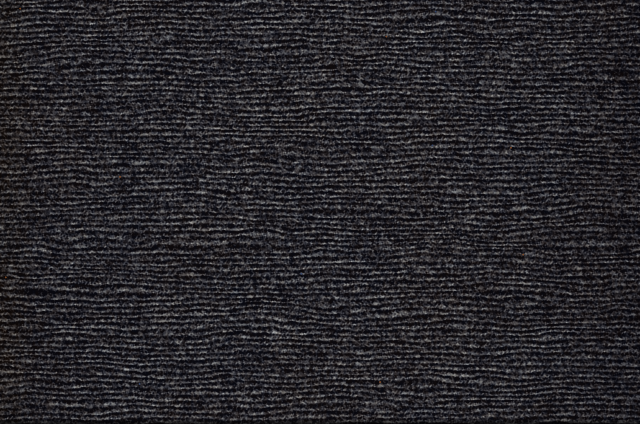
A Shadertoy shader for this texture:

```glsl
// Dark ribbed book cloth: fine horizontal ridges that wander, pinch and fork.
// A sine across the height is warped by stretched value noise, then beaded by
// thread grain; the summed relief is mapped to blue-black greys.

float hash(vec2 cell) {
    uvec2 q = uvec2(ivec2(cell)) * uvec2(1597334673u, 3812015801u);
    uint n = (q.x ^ q.y) * 1597334673u;
    n = (n ^ (n >> 15)) * 2246822519u;
    n ^= n >> 13;
    return float(n >> 8) / 16777216.0;
}

// Smooth value noise in -1..1
float noise(vec2 p) {
    vec2 i = floor(p), f = fract(p);
    f = f * f * (3.0 - 2.0 * f);
    float low = mix(hash(i), hash(i + vec2(1, 0)), f.x);
    float high = mix(hash(i + vec2(0, 1)), hash(i + vec2(1, 1)), f.x);
    return 2.0 * mix(low, high, f.y) - 1.0;
}

// Ridge profile: lit upper flank, narrow shadowed groove
float ridges(vec2 p) {
    float warp = 0.5 * noise(p * vec2(5.0, 15.0) + 31.0)
               + 0.36 * noise(p * vec2(13.0, 37.0) + 77.0)
               + 0.13 * noise(p * vec2(45.0, 75.0) + 140.0);
    float phase = 6.28318 * (p.y * 71.0 + warp);
    float strength = 1.02 + 0.4 * noise(p * vec2(13.0, 66.0) + 210.0);
    return strength * sin(phase + 0.35 * sin(phase));
}

// Short threads along the ridges and fine grain, turned off the pixel axes
float fibres(vec2 p) {
    vec2 tilted = mat2(0.83, 0.56, -0.56, 0.83) * p + 4.0;
    float streaks = 0.4 * noise(p * vec2(38.0, 170.0) + 400.0);
    float threads = 0.75 * noise(p * vec2(165.0, 235.0) + 900.0);
    float grain = 1.3 * noise(tilted * 285.0 + 1500.0);
    return streaks + threads + grain;
}

// Rare coloured lint: a small soft dot in a few cells of a grid
vec3 addLint(vec3 color, vec2 p) {
    vec2 cell = floor(p * 16.0);
    vec2 center = 0.2 + 0.6 * vec2(hash(cell + 51.0), hash(cell + 93.0));
    float dist = length(fract(p * 16.0) - center);
    float present = step(0.975, hash(cell + 700.0));
    vec3 lint = mix(vec3(0.55, 0.32, 0.16), vec3(0.24, 0.32, 0.48),
                    step(0.7, hash(cell + 820.0)));
    return mix(color, lint, 0.8 * present * (1.0 - smoothstep(0.015, 0.055, dist)));
}

void mainImage(out vec4 fragColor, in vec2 fragCoord) {
    vec2 p = fragCoord / iResolution.y;
    vec2 uv = fragCoord / iResolution.xy;

    // Relief to brightness: bright crests stretched, soft floor in the grooves
    float relief = ridges(p) + fibres(p);
    float light = 0.142 + 0.112 * relief + 0.014 * relief * relief;
    light = 0.5 * (light + 0.035 + sqrt((light - 0.035) * (light - 0.035) + 0.0006));

    // Broad uneven lighting, dimmer toward the sides
    light *= 1.02 - 0.2 * pow(abs(uv.x - 0.47) * 2.0, 3.0);
    light *= 0.98 + 0.04 * uv.y;

    // Blue-violet shadows fading to neutral highlights
    vec3 color = vec3(light) + vec3(0.002, -0.005, 0.013) * (1.0 - smoothstep(0.2, 0.45, light));

    // Thread tints between blue and brown, and a warm worn left edge
    float tint = 0.6 * noise(p * 150.0 + 3100.0) + 0.2 * noise(p * 7.0 + 3500.0);
    color += tint * vec3(0.02, 0.002, -0.02);
    color += vec3(0.01, 0.003, -0.012) * (1.0 - smoothstep(0.0, 0.07, uv.x));

    color = addLint(color, p);
    color *= mix(0.35, 1.0, smoothstep(0.0, 0.012, uv.y));
    fragColor = vec4(clamp(color, 0.0, 1.0), 1.0);
}
```
